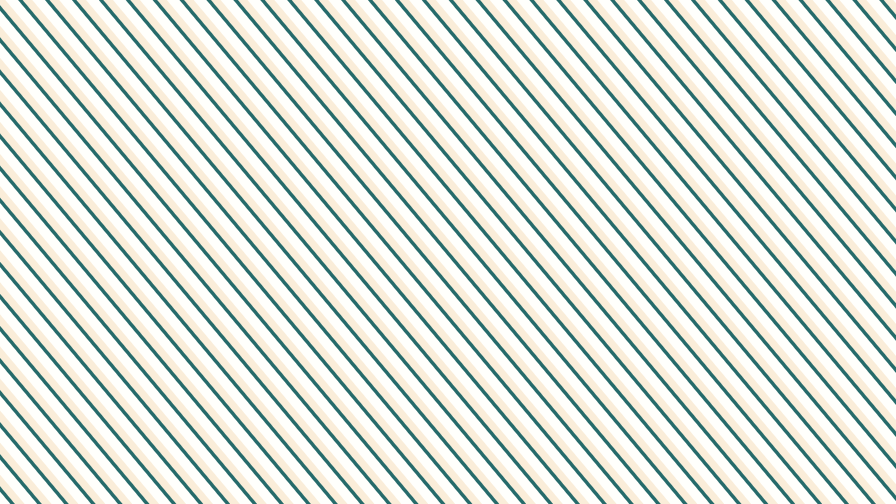
Give the GLSL for this pattern, as a Shadertoy shader.

```glsl
// Diagonal pinstripes: thin teal lines, each edged by a wider cream band on white.

// Antialiased coverage of a band that repeats once per unit of phase.
float bandCoverage(float phase, float center, float halfWidth, float pixel) {
    float dist = abs(fract(phase - center + 0.5) - 0.5);
    return clamp((halfWidth - dist) / pixel + 0.5, 0.0, 1.0);
}

void mainImage(out vec4 fragColor, in vec2 fragCoord) {
    // Height-normalised position, measured from the top left corner
    vec2 p = fragCoord / iResolution.y - vec2(0.0, 1.0);

    // Stripe phase along the normal, which points up and to the right
    float angle = radians(50.0);
    float repeats = 24.45;
    float phase = dot(p, vec2(sin(angle), cos(angle))) * repeats * 1.0 - 0.755;
    float pixel = repeats / iResolution.y;

    // Cream band starts under the teal line and extends to its right
    vec3 color = vec3(1.0, 1.0, 0.99);
    color = mix(color, vec3(0.98, 0.93, 0.85), bandCoverage(phase, 0.222, 0.222, pixel));
    color = mix(color, vec3(0.15, 0.42, 0.42), bandCoverage(phase, 0.0, 0.085, pixel));

    fragColor = vec4(color, 1.0);
}
```
